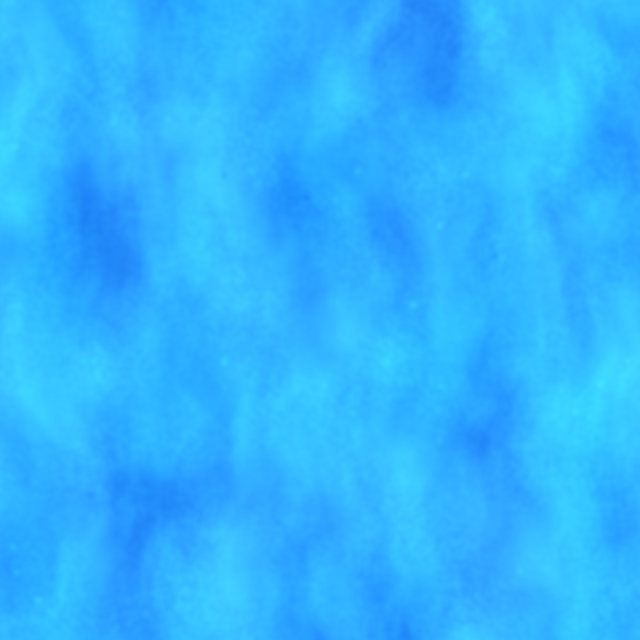
Give the GLSL for this texture, as a Shadertoy shader.

```glsl
#define MEAN_COLOR vec3(0.196, 0.707, 1.0)
#define TONE_SLOPE vec3(0.022, 0.055, 0.0)
#define CONTRAST 3.4
#define WARP 0.05
#define GRAIN 0.12
#define HUE_DRIFT 0.045
#define SPECK_CELLS 24.0
#define SPECK_SHARE 0.35
#define SPECK_RADIUS 0.15

vec2 hash2(vec2 p) {
    vec3 q = fract(p.xyx * vec3(0.1031, 0.1030, 0.0973));
    q += dot(q, q.yzx + 33.33);
    return fract((q.xx + q.yz) * q.zy);
}

vec2 gradientAt(vec2 cell) {
    float angle = 6.28318 * hash2(cell + 71.0).x;
    return vec2(cos(angle), sin(angle));
}

// Gradient noise, roughly -0.6 to 0.6
float noise(vec2 p) {
    vec2 i = floor(p), f = fract(p);
    vec2 u = f * f * f * (f * (f * 6.0 - 15.0) + 10.0);
    vec2 e = vec2(0.0, 1.0);
    float low = mix(dot(gradientAt(i), f),
                    dot(gradientAt(i + e.yx), f - e.yx), u.x);
    float high = mix(dot(gradientAt(i + e.xy), f - e.xy),
                     dot(gradientAt(i + e.yy), f - e.yy), u.x);
    return mix(low, high, u.y);
}

// Soft upright streaks that lean and bend
float streaks(vec2 uv) {
    vec2 p = uv;
    p.x += WARP * noise(uv * vec2(3.0, 4.0) + 17.3);
    p.x += 0.5 * WARP * noise(uv * vec2(8.0, 9.0) + 41.7);
    p.y += WARP * noise(uv * 5.0 + 29.1);
    float sum = 0.0, amplitude = 0.9;
    vec2 frequency = vec2(4.3, 2.4);
    for (int k = 0; k < 4; k++) {
        sum += amplitude * noise(p * frequency + 13.7 * float(k + 1));
        amplitude *= k == 0 ? 1.0 : 0.47;
        frequency *= 2.1;
    }
    return sum;
}

// Blurred dots of uneven strength, mostly faint, few strong
float specks(vec2 uv) {
    vec2 p = uv * SPECK_CELLS;
    vec2 cell = floor(p);
    vec2 center = 0.4 + 0.2 * hash2(cell + 5.0);
    vec2 pick = hash2(cell + 137.0);
    float strength = pow(hash2(cell + 211.0).x, 4.0);
    float d = length(fract(p) - center) / SPECK_RADIUS;
    float spot = exp(-d * d) * (1.0 - smoothstep(1.8, 2.6, d));
    float lightOrDark = pick.y > 0.4 ? 1.0 : -0.7;
    return spot * strength * lightOrDark * step(pick.x, SPECK_SHARE);
}

void mainImage(out vec4 fragColor, in vec2 fragCoord) {
    vec2 uv = fragCoord / iResolution.xy;

    // Broad wash, with the darkest cores pulled deeper
    float tone = CONTRAST * streaks(uv);
    tone -= 0.25 * smoothstep(-1.2, -2.4, tone);

    // Mottling that comes and goes, and scattered specks
    float patchy = 1.0 + 1.2 * noise(uv * 9.0 + 61.0);
    float mottle = noise(uv * 50.0 + 3.1) + 1.1 * noise(uv * 88.0 + 8.9);
    tone += CONTRAST * GRAIN * patchy * mottle;
    tone += 1.5 * specks(uv);

    vec3 color = MEAN_COLOR + TONE_SLOPE * tone;

    // Deepest patches lose a little blue
    color.b -= 0.03 * smoothstep(-1.8, -3.2, tone);

    // Slow drift between cyan and violet blue
    float drift = noise(uv * vec2(6.0, 3.5) + 53.0);
    color += HUE_DRIFT * drift * vec3(1.0, -0.4, 0.0);

    fragColor = vec4(clamp(color, 0.0, 1.0), 1.0);
}
```
